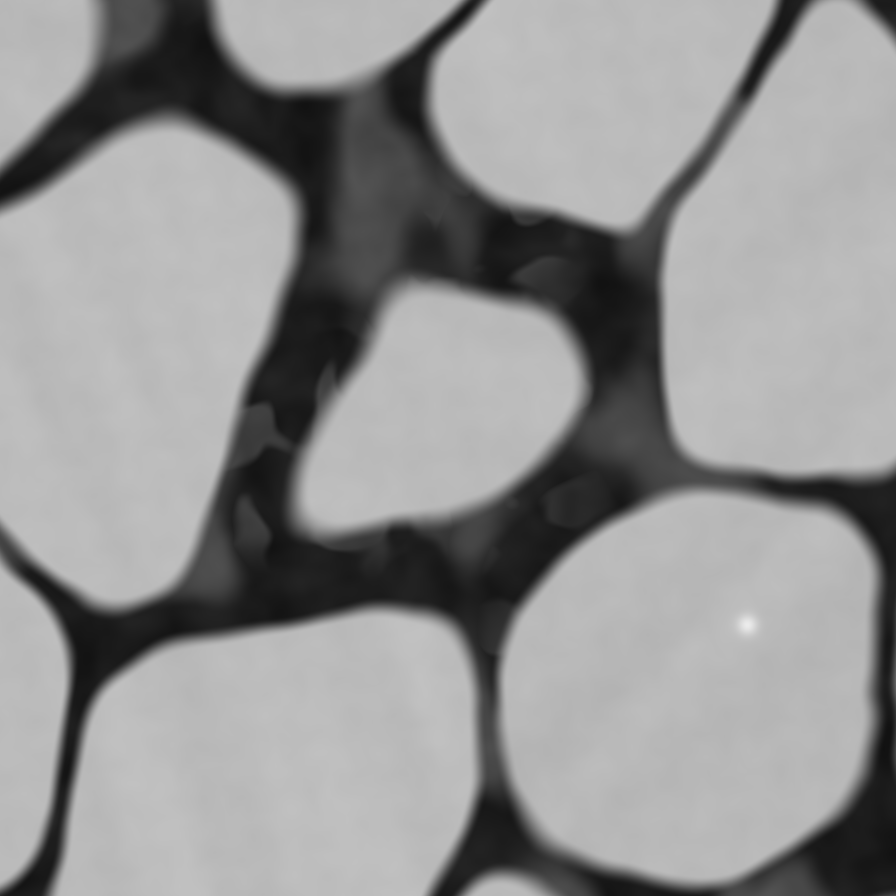
Give the GLSL for this texture, as a WebGL 1 fragment shader.

```glsl
precision highp float;
// Grey section through packed rounded grains with dark pores and clay cement.
// Grains are Voronoi cells whose smooth border distance rounds the corners;
// layered, folded sines give the pores, the cement patches and the mottling.
uniform vec2 u_resolution;

#define CELLS vec2(2.25, 2.75) // cells across, along and across the grains
#define TILT 1.05        // direction of the long axes, in radians
#define JITTER 0.6       // scatter of the cell centres
#define ROUNDING 14.0    // lower is rounder
#define GAP_MIN 0.005    // tightest half gap, in cells
#define GAP_MAX 0.024    // widest half gap
#define GAP_SMALL 0.2    // half gap around the small grains
#define GAP_PORE 0.06    // extra gap where a wide pore opens
#define SOFTNESS 0.036   // half width of the blurred edge
#define GRAIN_GREY 0.73
#define VOID_GREY 0.105
#define CEMENT_GREY 0.29

vec2 hash2(vec2 p) {
  vec2 k = vec2(dot(p, vec2(127.1, 311.7)), dot(p, vec2(269.5, 183.3)));
  return fract(sin(k) * 43758.545);
}

// Layered sines, turned and gently folded at every step; about -1 to 1.
float waves(vec2 p) {
  float sum = 0.0;
  float amp = 0.6;
  for (int i = 0; i < 3; i++) {
    p = mat2(0.8, 0.6, -0.6, 0.8) * p * 1.7 + 1.9;
    p += 0.4 * sin(p.yx);
    sum += amp * sin(p.x) * cos(p.y);
    amp *= 0.5;
  }
  return sum;
}

vec2 cellCentre(vec2 id) {
  return id + 0.5 + JITTER * (hash2(id) - 0.5);
}

// Cell nearest to p.
vec2 nearestCell(vec2 p) {
  vec2 best = floor(p);
  float bestDist = 1e3;
  for (int y = -1; y <= 1; y++) {
    for (int x = -1; x <= 1; x++) {
      vec2 id = floor(p) + vec2(x, y);
      float dist = length(cellCentre(id) - p);
      if (dist < bestDist) { bestDist = dist; best = id; }
    }
  }
  return best;
}

// Smooth minimum of the distances from p to all borders of its cell.
float borderDistance(vec2 p, vec2 id) {
  vec2 centre = cellCentre(id);
  float sum = 0.0;
  for (int y = -2; y <= 2; y++) {
    for (int x = -2; x <= 2; x++) {
      if (x == 0 && y == 0) continue;
      vec2 other = cellCentre(id + vec2(x, y));
      float d = dot(0.5 * (centre + other) - p, normalize(other - centre));
      sum += exp(-ROUNDING * d);
    }
  }
  return -log(sum) / ROUNDING;
}

// Every fifth cell, on a knight's move lattice, holds a small grain.
float halfGap(vec2 id, vec2 uv) {
  float isSmall = step(abs(mod(id.x + 2.0 * id.y, 5.0) - 3.0), 0.5);
  float pore = GAP_PORE * smoothstep(0.2, 0.6, waves(uv * 2.4 + 3.0));
  float gap = mix(GAP_MIN, GAP_MAX, hash2(id + 17.0).x) + pore;
  return mix(gap, GAP_SMALL, isSmall);
}

// Dark void, soft cement patches and clumps of clay flakes.
float poreGrey(vec2 uv) {
  float cement = smoothstep(-0.1, 0.48, waves(uv * 9.0 + 4.0));
  float clump = smoothstep(0.1, 0.5, waves(uv * 3.0 + 7.0));
  float flakes = smoothstep(0.0, 0.35, waves(uv * 21.0));
  float fill = max(cement, 0.8 * clump * flakes);
  return mix(VOID_GREY, CEMENT_GREY, fill) + 0.04 * waves(uv * 24.0);
}

// Nearly flat grey with faint straight streaks, turned per grain.
float grainGrey(vec2 uv, vec2 id) {
  vec2 rnd = hash2(id + 5.0);
  float angle = 3.14 * rnd.x;
  vec2 dir = vec2(cos(angle), sin(angle));
  vec2 along = vec2(dot(uv, dir), dot(uv, vec2(-dir.y, dir.x)));
  float streak = waves(along * vec2(2.0, 16.0));
  return GRAIN_GREY + 0.02 * (rnd.y - 0.5) + 0.024 * streak;
}

// Rare bright mineral specks.
float specks(vec2 uv) {
  vec2 id = floor(uv * 8.0);
  vec2 offset = fract(uv * 8.0) - 0.3 - 0.4 * hash2(id + 31.0);
  return step(0.95, hash2(id + 3.0).x) * exp(-dot(offset, offset) * 120.0);
}

void main() {
  vec2 uv = gl_FragCoord.xy / min(u_resolution.x, u_resolution.y);
  float c = cos(TILT);
  float s = sin(TILT);
  vec2 p = mat2(c, -s, s, c) * (uv - 0.5) * CELLS + 1.5;
  p += 0.07 * sin(p.yx * 3.1 + vec2(0.6, 2.2)) + 0.02 * sin(p.yx * 7.3 + 1.0);
  p += 0.025 * vec2(waves(uv * 11.0), waves(uv * 11.0 + 8.0));

  // The lower edge is clamped to the gap, so grains always fade out at borders.
  vec2 id = nearestCell(p);
  float gap = halfGap(id, uv);
  float d = borderDistance(p, id) - gap;
  float grain = smoothstep(-min(SOFTNESS, gap), SOFTNESS, d);

  float grey = mix(poreGrey(uv), grainGrey(uv, id), grain);
  grey += 0.01 * waves(uv * 45.0) + 0.2 * grain * specks(uv);
  gl_FragColor = vec4(vec3(grey), 1.0);
}
```
